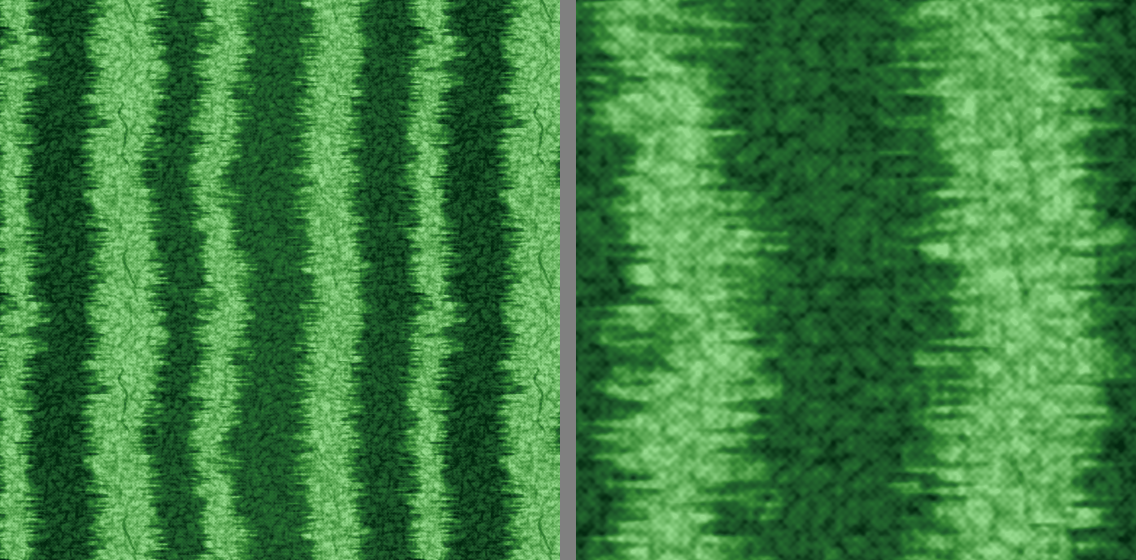
Left, the full canvas; right, a detail of the centre.
Give the GLSL for this texture, as a three.js fragment shader.

```glsl
// Woven cloth with wavering vertical light stripes on dark green.
// Four stripes of unequal width form one wrapping tile; streaked noise frays
// their edges, and cellular mottle and thread grain shift a tone along a ramp.

#define TILE vec2(0.742, 0.475) // size of one repeat
#define SWAY 0.0003             // sideways waver, stronger on thin stripes
#define FRAY 0.034              // reach of the horizontal fringe
#define SOFT 0.024              // softness of stripe edges
#define MOTTLE 0.16             // strength of the cellular mottle
#define GRAIN 0.42              // strength of the thread noise
#define WEAVE 0.045             // strength of the regular weave
#define THREADS vec2(143.0, 91.0)
#define VEIN 0.25               // darkness of the veins in wide stripes
#define TAU 6.28319

varying vec2 vUv;

const vec4 CENTERS = vec4(0.026, 0.224, 0.392, 0.592);
const vec4 HALF_WIDTHS = vec4(0.027, 0.053, 0.029, 0.043);

float hash(vec2 p) {
  vec3 q = fract(p.xyx * vec3(0.1031, 0.1030, 0.0973));
  q += dot(q, q.yzx + 33.33);
  return fract((q.x + q.y) * q.z);
}

// Value noise that wraps after the given number of cells, from -0.5 to 0.5
float noise(vec2 tile, vec2 cells) {
  vec2 p = tile * cells;
  vec2 i = floor(p);
  vec2 f = fract(p);
  f = f * f * (3.0 - 2.0 * f);
  vec2 a = mod(i, cells);
  vec2 b = mod(i + 1.0, cells);
  float low = mix(hash(a), hash(vec2(b.x, a.y)), f.x);
  float high = mix(hash(vec2(a.x, b.y)), hash(b), f.x);
  return mix(low, high, f.y) - 0.5;
}

// Wrapping cellular noise: gap between the two nearest seeds
float cellGap(vec2 tile, vec2 cells) {
  vec2 p = tile * cells;
  vec2 i = floor(p);
  float near = 8.0;
  float next = 8.0;
  for (int y = -1; y <= 1; y++) {
    for (int x = -1; x <= 1; x++) {
      vec2 cell = i + vec2(float(x), float(y));
      vec2 id = mod(cell, cells);
      vec2 seed = vec2(hash(id + 7.0), hash(id + 61.0));
      float d = length(cell + seed - p);
      next = min(next, max(near, d));
      near = min(near, d);
    }
  }
  return next - near;
}

// Six greens from deep to pale, continued a little past both ends
vec3 ramp(float tone) {
  float s = tone * 5.0;
  vec3 c = mix(vec3(0.04, 0.21, 0.09), vec3(0.11, 0.33, 0.16), clamp(s, -0.4, 1.0));
  c = mix(c, vec3(0.14, 0.42, 0.18), clamp(s - 1.0, 0.0, 1.0));
  c = mix(c, vec3(0.22, 0.54, 0.21), clamp(s - 2.0, 0.0, 1.0));
  c = mix(c, vec3(0.37, 0.67, 0.34), clamp(s - 3.0, 0.0, 1.0));
  return mix(c, vec3(0.52, 0.80, 0.49), clamp(s - 4.0, 0.0, 1.4));
}

void main() {
  vec2 tile = vUv / TILE;
  float v = tile.y * TAU;

  // Stripes: signed depth inside the nearest one, plus thin wriggling veins
  float depth = -1.0;
  float vein = 0.0;
  for (int k = 0; k < 4; k++) {
    float halfWidth = HALF_WIDTHS[k];
    float phase = float(k) * 1.7;
    float sway = cos(v - 2.9) + 0.4 * sin(2.0 * v + phase) + 0.25 * sin(5.0 * v + phase * 2.0);
    float x = vUv.x - CENTERS[k] + sway * SWAY / halfWidth;
    x = mod(x + 0.5 * TILE.x, TILE.x) - 0.5 * TILE.x;
    depth = max(depth, halfWidth - abs(x));
    float wriggle = 0.009 * sin(2.0 * v + phase) + 0.004 * sin(7.0 * v) + 0.002 * sin(13.0 * v);
    float line = 1.0 - smoothstep(0.0008, 0.0035, abs(x - wriggle));
    vein += line * smoothstep(0.03, 0.055, halfWidth);
  }

  // Frayed edges: long thin streaks and broader clumps
  float fringe = noise(tile, vec2(28.0, 118.0)) + 0.7 * noise(tile, vec2(23.0, 19.0));
  float light = smoothstep(-SOFT, 0.7 * SOFT, depth + FRAY * fringe);
  float ground = 0.17 + 0.07 * cos(TAU * (vUv.x - 0.48) / TILE.x);
  float tone = mix(ground, 0.88, light);

  // Wear: mottle, broken veins, crossing threads
  vec2 bent = tile + 0.02 * vec2(sin(3.0 * v), sin(TAU * 4.0 * tile.x));
  tone += MOTTLE * (smoothstep(0.0, 0.45, cellGap(bent, vec2(34.0, 26.0))) - 0.6);
  tone -= VEIN * vein * smoothstep(-0.2, 0.15, noise(tile, vec2(9.0, 16.0)));
  float speck = noise(tile, vec2(212.0, 136.0));
  float weft = noise(tile, vec2(70.0, 132.0));
  float warp = noise(tile, vec2(206.0, 46.0));
  tone += GRAIN * (0.6 * speck + 0.5 * weft + 0.4 * warp);
  vec2 thread = sin(TAU * tile * THREADS);
  tone += WEAVE * thread.x * thread.y;

  gl_FragColor = vec4(ramp(tone), 1.0);
}
```
